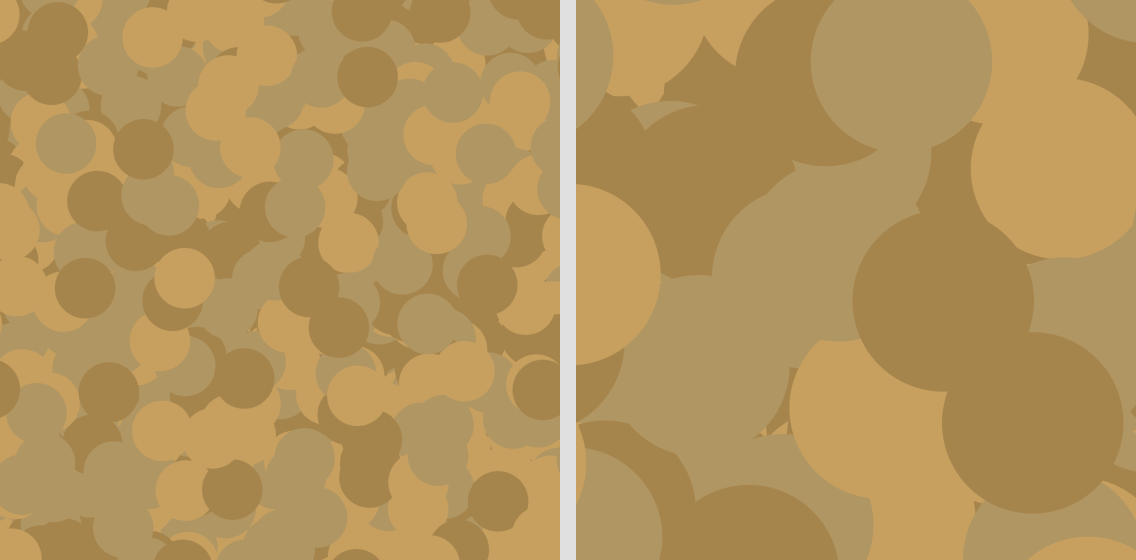
Left: the whole. Right: its middle third, enlarged.
Write a WebGL 2 fragment shader that draws this pattern.

```glsl
#version 300 es
precision highp float;

uniform vec2 u_resolution;
out vec4 fragColor;

const int LAYERS = 11;
const float CELLS = 9.0;      // grid cells across the canvas
const float RADIUS = 0.054;   // disc radius in canvas units

const vec3 TAN = vec3(0.780, 0.627, 0.376);
const vec3 OLIVE = vec3(0.690, 0.588, 0.384);
const vec3 BROWN = vec3(0.650, 0.522, 0.302);
const vec3 GAP = vec3(0.16, 0.14, 0.11);

// Integer hash: three uniform random values per cell and layer
vec3 hash3(ivec3 key) {
    uvec3 v = uvec3(key + 4096) * 1664525u + 1013904223u;
    v.x += v.y * v.z; v.y += v.z * v.x; v.z += v.x * v.y;
    v ^= v >> 16u;
    v.x += v.y * v.z; v.y += v.z * v.x; v.z += v.x * v.y;
    return vec3(v >> 8u) / 16777216.0;
}

vec3 pickColor(float pick) {
    if (pick < 0.37) return TAN;
    return pick < 0.70 ? OLIVE : BROWN;
}

float discMask(vec2 offset, float radius, float softness) {
    return 1.0 - smoothstep(-softness, softness, length(offset) - radius);
}

// Paint one layer: a freely jittered disc in each cell of a shifted grid
vec3 paintLayer(vec3 below, vec2 point, int layer, float radius, float softness) {
    vec2 gridPoint = point + hash3(ivec3(-7, 31, layer)).xy;
    ivec2 corner = ivec2(floor(gridPoint - 0.5));
    // A disc is narrower than a cell, so the nearest 2 x 2 cells suffice
    for (int i = 0; i < 4; i++) {
        // Reverse the stacking order on alternate layers
        int k = (layer & 1) == 0 ? i : 3 - i;
        ivec2 cell = corner + ivec2(k & 1, k >> 1);
        vec3 random = hash3(ivec3(cell, layer));
        vec2 center = vec2(cell) + random.xy;
        float mask = discMask(gridPoint - center, radius, softness);
        below = mix(below, pickColor(random.z), mask);
    }
    return below;
}

void main() {
    float canvas = min(u_resolution.x, u_resolution.y);
    vec2 point = gl_FragCoord.xy / canvas * CELLS;
    float softness = 0.7 * CELLS / canvas;

    // Stack the layers from bottom to top
    vec3 color = GAP;
    for (int layer = 0; layer < LAYERS; layer++) {
        color = paintLayer(color, point, layer, RADIUS * CELLS, softness);
    }
    fragColor = vec4(color, 1.0);
}
```
